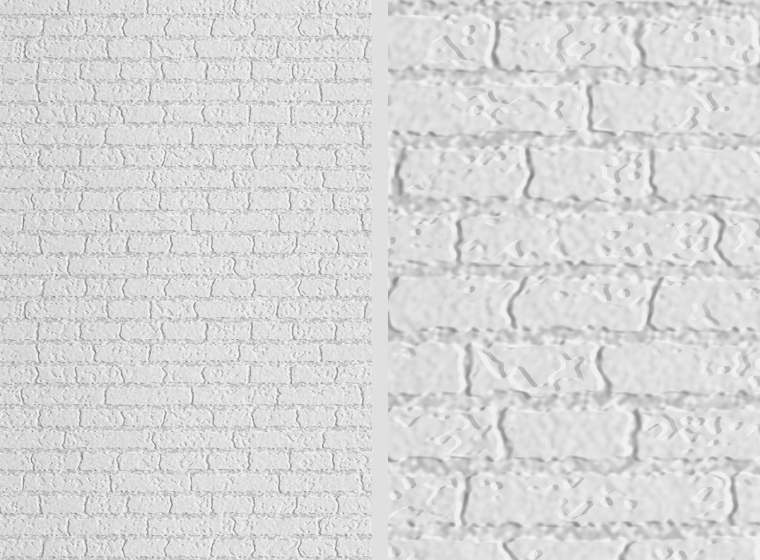
Left, the full canvas; right, a detail of the centre.
This texture is drawn by a Shadertoy shader. Its source:

```glsl
// White painted brick wall: alternating courses of short and long bricks with pits and grainy mortar.
#define COURSES 25.8              // courses over the canvas height
#define CYCLE 12.0                // courses before the bond repeats
#define SHORT_BRICK 1.97          // brick length in course heights
#define MORTAR vec2(0.05, 0.115)  // half widths of upright and level joints
#define CORNER 0.11
#define BRICK_TONE 0.868
#define MORTAR_TONE 0.818
#define PIT_DEPTH 0.62
#define STIPPLE 0.24              // contrast of the mortar grain
#define RELIEF 0.20
#define LIGHT vec2(0.98, -0.2)    // y points down

float hash(vec2 p) {
    vec3 q = fract(p.xyx * vec3(0.1031, 0.1030, 0.0973));
    q += dot(q, q.yzx + 33.33);
    return fract((q.x + q.y) * q.z);
}

float noise(vec2 p) {
    vec2 i = floor(p), f = fract(p);
    f = f * f * (3.0 - 2.0 * f);
    return mix(mix(hash(i), hash(i + vec2(1, 0)), f.x),
               mix(hash(i + vec2(0, 1)), hash(i + vec2(1, 1)), f.x), f.y);
}

// Position of the n-th upright joint in a course
float joint(float n, float course, float len, float phase) {
    float jitter = (hash(vec2(n + 31.0, course + 7.0)) - 0.5) * 0.26;
    float shift = (course == 4.0 && n == 0.0) ? 0.32 : 0.0;
    return len * (n + phase + shift) + jitter;
}

// Signed distance to the brick around p, negative inside
float brickDistance(vec2 p) {
    float course = floor(p.y);
    bool isLong = mod(course, 2.0) < 0.5;
    float len = isLong ? 2.0 * SHORT_BRICK : SHORT_BRICK;
    float phase = isLong ? (mod(course, 4.0) < 1.0 ? 0.755 : 0.247)
                         : 0.86 + 0.2 * (hash(vec2(course, 3.0)) - 0.5);

    // Uneven edges
    vec2 w = p;
    w.x += (noise(p * vec2(1.3, 3.3) + 5.0) - 0.5) * 0.22
         + (noise(p * 8.0) - 0.5) * 0.08;
    w.y += (noise(p * vec2(1.6, 1.4) + 19.0) - 0.5) * 0.06
         + (noise(p * 9.0 + 40.0) - 0.5) * 0.10;

    // Joints on either side
    float n = floor(w.x / len - phase);
    if (w.x < joint(n, course, len, phase)) n -= 1.0;
    else if (w.x > joint(n + 1.0, course, len, phase)) n += 1.0;
    float left = joint(n, course, len, phase);
    float right = joint(n + 1.0, course, len, phase);

    // Two long bricks of the bond are cut in half
    if ((course == 2.0 && n == 1.0) || (course == 4.0 && n == -1.0)) {
        float middle = 0.5 * (left + right);
        if (w.x < middle) right = middle; else left = middle;
    }
    vec2 center = vec2(0.5 * (left + right), course + 0.5);
    vec2 halfSize = vec2(0.5 * (right - left), 0.5) - MORTAR;
    vec2 q = abs(w - center) - halfSize + CORNER;
    return length(max(q, 0.0)) + min(max(q.x, q.y), 0.0) - CORNER;
}

// x: surface height, y: brick coverage
vec2 surface(vec2 p) {
    p.y = mod(p.y, CYCLE);
    float d = brickDistance(p);
    float brick = 1.0 - smoothstep(-0.04, 0.04, d);

    // Pits gather in patches away from the edges; the turn hides the noise lattice
    vec2 turned = mat2(0.8, 0.6, -0.6, 0.8) * p;
    float patches = smoothstep(0.36, 0.58, noise(p * vec2(1.5, 2.4) + 70.0));
    float pits = smoothstep(0.60, 0.72, noise(turned * 7.5 + 60.0));
    pits *= patches * smoothstep(0.04, 0.12, -d);

    float skin = noise(turned * 10.0 + 130.0) - 0.5;
    return vec2(brick * (1.0 + 0.32 * skin) - PIT_DEPTH * pits, brick);
}

void mainImage(out vec4 fragColor, in vec2 fragCoord) {
    vec2 uv = fragCoord / iResolution.xy;
    vec2 p = vec2(fragCoord.x, iResolution.y - fragCoord.y) / iResolution.y * COURSES;
    p.y += 0.23;

    // Slope along the light direction
    vec2 toLight = surface(p + 0.04 * LIGHT);
    vec2 fromLight = surface(p - 0.04 * LIGHT);
    float slope = toLight.x - fromLight.x;
    float brick = 0.5 * (toLight.y + fromLight.y);

    // Paint tone, sandy mortar and fine speckle on the bricks
    float grain = noise(mat2(0.8, 0.6, -0.6, 0.8) * p * 12.0 + 300.0) - 0.5;
    float tone = mix(MORTAR_TONE, BRICK_TONE, brick);
    tone += grain * mix(STIPPLE, 0.05, brick);
    tone -= RELIEF * slope * (slope > 0.0 ? 1.2 : 0.6);

    // Soft falloff of the room light towards the left
    tone += 0.03 * smoothstep(0.0, 0.6, uv.x) - 0.02;
    fragColor = vec4(vec3(clamp(tone, 0.5, 0.94)), 1.0);
}
```
